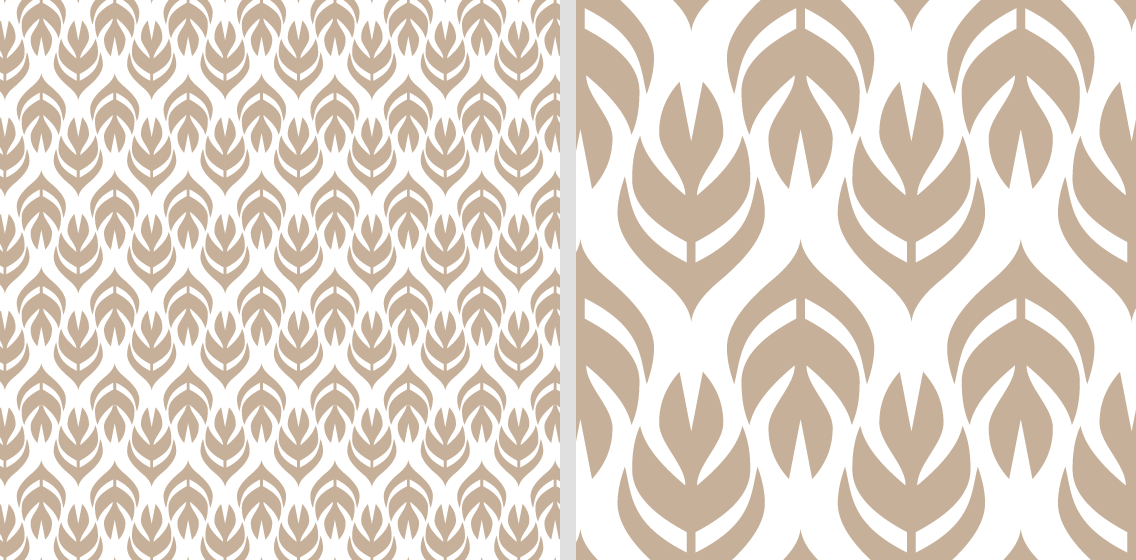
Left: the whole. Right: its middle third, enlarged.
Reproduce this pattern procedurally as a WebGL 2 fragment shader.

```glsl
#version 300 es
precision highp float;

#define UNITS 1152.0               // leaf units along the canvas side
#define PITCH vec2(151.0, 198.9)   // repeat width and height
#define UP_TIP vec2(538.0, 604.5)  // tip of one leaf that points up
#define DOWN_TIP vec2(463.0, 547.0)
#define STEM 3.0                   // half width of the central stem
#define SAMPLES 4                  // antialiasing grid per side
#define LEAF_COLOR vec3(0.78, 0.69, 0.60)
#define GROUND_COLOR vec3(1.0)

uniform vec2 u_resolution;
out vec4 fragColor;

// Cubic half width between two (height, width, slope) knots
float curve(float v, vec3 a, vec3 b) {
    float span = b.x - a.x;
    float t = clamp((v - a.x) / span, 0.0, 1.0);
    float s = 1.0 - t;
    return a.y * s * s * (1.0 + 2.0 * t) + b.y * t * t * (3.0 - 2.0 * t)
         + span * t * s * (a.z * s - b.z * t);
}

// Smooth profile through three knots
float profile(float v, vec3 a, vec3 b, vec3 c) {
    return v < b.x ? curve(v, a, b) : curve(v, b, c);
}

// One petal pair: between its inner and outer edge, up to its tips
bool petal(float x, float v, float inner, float outer, float top) {
    return v < top && x >= inner && x < outer;
}

// Leaf of three nested petal pairs; v runs from the pointed tip
bool insideLeaf(float x, float v) {
    // Outer petals, with a flared tip
    float outer = v < 28.0
        ? curve(v, vec3(0.0, 0.0, 0.1), vec3(28.0, 19.0, 1.2))
        : profile(v, vec3(28.0, 19.0, 1.2), vec3(75.0, 50.5, 0.0), vec3(100.0, 45.5, -0.35));
    float outerNotch = v < 41.0 ? 0.0
        : curve(v, vec3(41.0, STEM, 2.0), vec3(100.0, 45.5, 0.25));

    // Middle petals, joined to the outer pair by the stem
    float middle = profile(v, vec3(55.0, STEM, 1.9), vec3(98.0, 40.5, 0.0), vec3(128.0, 35.0, -0.45));
    float middleNotch = v < 87.0 ? 0.0
        : curve(v, vec3(87.0, 4.0, 1.2), vec3(128.0, 35.0, 0.2));

    // Inner petals, split along the axis
    float inner = profile(v, vec3(87.0, 4.0, 0.0), vec3(130.0, 22.0, 0.0), vec3(165.0, 8.0, -0.9));
    float split = curve(v, vec3(124.0, 0.0, 0.2), vec3(165.0, 8.0, 0.2));

    return petal(x, v, outerNotch, outer, 100.0)
        || (v > 41.0 && petal(x, v, middleNotch, middle, 128.0))
        || (v > 87.0 && petal(x, v, split, inner, 165.0));
}

// Repeats a leaf over the plane; offset is measured from its tip
bool leafLattice(vec2 offset) {
    float x = abs(mod(offset.x + 0.5 * PITCH.x, PITCH.x) - 0.5 * PITCH.x);
    return insideLeaf(x, mod(offset.y, PITCH.y));
}

void main() {
    // Average a grid of samples over the pixel
    float coverage = 0.0;
    for (int j = 0; j < SAMPLES; j++) {
        for (int i = 0; i < SAMPLES; i++) {
            vec2 jitter = (vec2(i, j) + 0.5) / float(SAMPLES) - 0.5;
            vec2 p = (gl_FragCoord.xy + jitter) / u_resolution * UNITS;
            bool hit = leafLattice(p - DOWN_TIP) || leafLattice(UP_TIP - p);
            coverage += hit ? 1.0 : 0.0;
        }
    }
    coverage /= float(SAMPLES * SAMPLES);
    fragColor = vec4(mix(GROUND_COLOR, LEAF_COLOR, coverage), 1.0);
}
```
